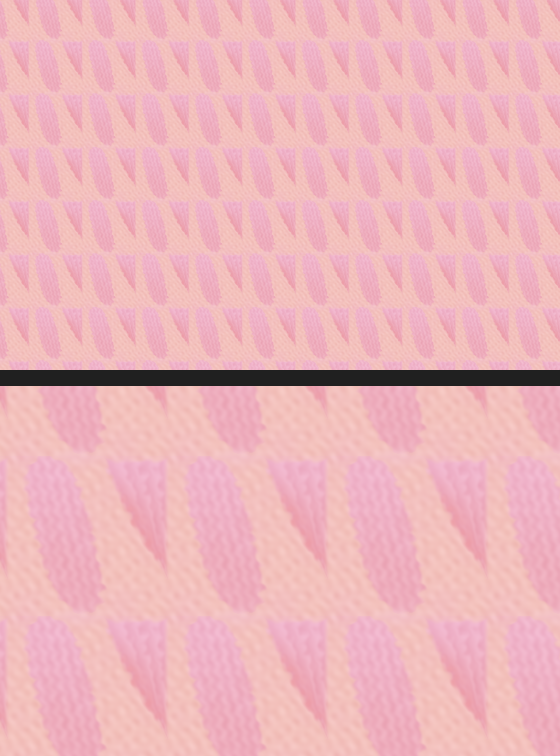
Top, the full canvas; bottom, a detail of the centre.
A WebGL 1 fragment shader for this pattern:

```glsl
precision highp float;
uniform vec2 u_resolution;

#define REPEATS 10.5
#define TILE_OFFSET vec2(0.56, 0.75)
#define PEACH vec3(0.953, 0.757, 0.735)
#define BLUSH vec3(0.950, 0.735, 0.770)
#define LILAC vec3(0.940, 0.700, 0.800)
#define ROSE vec3(0.930, 0.665, 0.735)
#define CORAL vec3(0.920, 0.590, 0.635)
#define EDGE_SOFTNESS 0.022
#define WEAVE_STRENGTH 0.022
#define THREAD_STRENGTH 0.020
#define GRAIN_STRENGTH 0.035

const float TAU = 6.2831853;

vec2 gradient(vec2 cell, float period) {
  cell = mod(cell, period);
  float angle = TAU * fract(sin(dot(cell, vec2(127.1, 311.7))) * 4375.85);
  return vec2(cos(angle), sin(angle));
}

// Gradient noise that wraps with the tile
float tileNoise(vec2 tile, float period) {
  vec2 p = tile * period;
  vec2 i = floor(p);
  vec2 f = p - i;
  vec2 w = f * f * f * (f * (f * 6.0 - 15.0) + 10.0);
  vec2 e = vec2(1.0, 0.0);
  float top = mix(dot(gradient(i, period), f),
                  dot(gradient(i + e, period), f - e), w.x);
  float bottom = mix(dot(gradient(i + e.yx, period), f - e.yx),
                     dot(gradient(i + e.xx, period), f - e.xx), w.x);
  return mix(top, bottom, w.y);
}

float cover(float distance, float softness) {
  return 1.0 - smoothstep(-softness, softness, distance);
}

// Leaning petal with a scalloped outline
float petalDistance(vec2 t) {
  float along = (t.y - 0.49) / 0.49;
  float along2 = along * along;
  float halfWidth = 0.175 * sqrt(max(1.0 - along2 * along2, 0.0));
  float scallop = 0.010 * sin(TAU * 13.0 * t.y);
  float side = abs(t.x - 0.22 - 0.25 * t.y) - halfWidth + scallop;
  return max(side, 0.5 * (abs(along) - 1.0));
}

// Curved left side of the wedge
float wedgeLeft(float y) {
  float s = clamp((y - 0.04) / 0.72, 0.0, 1.0);
  return 0.60 + 0.40 * s - 0.14 * s * (1.0 - s);
}

void main() {
  vec2 fromTop = vec2(gl_FragCoord.x, u_resolution.y - gl_FragCoord.y);
  vec2 tile = fract(fromTop / u_resolution.x * REPEATS - TILE_OFFSET);
  float softness = max(EDGE_SOFTNESS, 0.7 * REPEATS / u_resolution.x);

  float patches = tileNoise(tile, 5.0);
  float grain = tileNoise(tile, 19.0);
  vec2 frayed = tile + 0.025 * vec2(grain, tileNoise(tile.yx, 13.0));

  // Ground cloth, pinker near the seam between rows
  float seam = exp(-20.0 * min(tile.y, 1.0 - tile.y));
  float blush = 0.28 * (1.0 - tile.y) + 0.35 * seam + 0.5 * patches;
  vec3 color = mix(PEACH, BLUSH, clamp(blush, 0.0, 1.0));

  // Slanted stitches
  float stitch = sin(TAU * (11.0 * tile.x - 9.0 * tile.y) + 2.0 * patches);
  stitch *= 0.6 + 0.4 * sin(TAU * (5.0 * tile.x + 8.0 * tile.y));
  color += WEAVE_STRENGTH * stitch * vec3(0.4, 0.9, 1.0);

  // Petal with lengthwise threads
  float petal = cover(petalDistance(frayed), softness);
  vec3 petalColor = mix(LILAC, ROSE, smoothstep(0.0, 0.85, tile.y + 0.4 * patches));
  float lean = tile.x - 0.25 * tile.y;
  float threads = sin(TAU * 15.0 * lean + 0.8 * sin(TAU * 12.0 * tile.y));
  petalColor += THREAD_STRENGTH * threads * vec3(0.4, 1.0, 0.8);
  color = mix(color, petalColor, 0.9 * petal);

  // Wedge with threads fanning out from its tip
  float inset = frayed.x - wedgeLeft(frayed.y);
  float wedgeDistance = max(max(-inset, tile.x - 0.98),
                            max(0.03 - frayed.y, frayed.y - 0.76));
  float wedge = cover(wedgeDistance, softness);
  float fan = atan(1.02 - tile.x, max(0.86 - tile.y, 0.02));
  vec3 wedgeColor = mix(LILAC, ROSE, smoothstep(0.0, 0.45, tile.y));
  wedgeColor += THREAD_STRENGTH * sin(52.0 * fan + 3.0 * grain) * vec3(0.4, 1.0, 0.9);

  // Deep streak along the slanted side
  float streak = exp(-pow((inset - 0.025) / 0.065, 2.0));
  streak *= smoothstep(0.08, 0.40, tile.y) * (1.0 - smoothstep(0.62, 0.80, tile.y));
  wedgeColor = mix(wedgeColor, CORAL, clamp(streak * (0.65 + grain), 0.0, 1.0));
  color = mix(color, wedgeColor, 0.92 * wedge);

  // Pale worn spot where petal ends meet the seam
  vec2 worn = vec2(tile.x - 0.40, fract(tile.y + 0.5) - 0.5) / vec2(0.16, 0.05);
  color = mix(color, vec3(0.955, 0.770, 0.800), 0.5 * exp(-dot(worn, worn)));

  color += GRAIN_STRENGTH * grain * vec3(0.4, 1.0, 0.9);
  gl_FragColor = vec4(clamp(color, 0.0, 1.0), 1.0);
}
```
